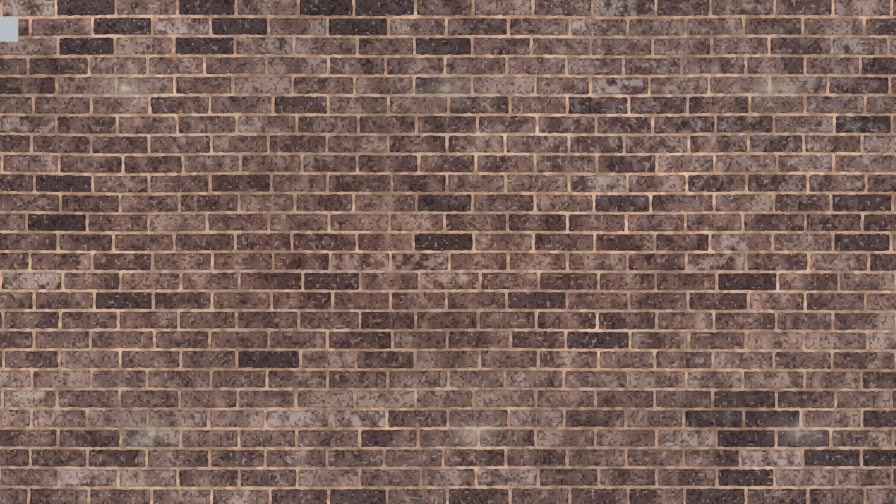
A Shadertoy shader for this texture:

```glsl
// Weathered brown brick wall in running bond with thin tan mortar joints.
// Each brick is a rounded box with its own hashed tone; layered value noise
// adds flashing, pits, flecks and broad staining. Lengths are canvas heights.

const vec2 BRICK = vec2(0.1181, 0.0389);   // pitch: about 15 across, 25.7 down
const float JOINT = 0.0062;                // mortar width
const float ROW_SHIFT = 0.0051;            // part of the top course cut off

const vec3 SOOT = vec3(0.25, 0.205, 0.215);
const vec3 DARK = vec3(0.325, 0.255, 0.25);
const vec3 BROWN = vec3(0.45, 0.36, 0.335);
const vec3 PALE = vec3(0.61, 0.515, 0.475);
const vec3 ASH = vec3(0.70, 0.64, 0.61);
const vec3 MORTAR_LOW = vec3(0.59, 0.465, 0.39);
const vec3 MORTAR_HIGH = vec3(0.76, 0.625, 0.54);

float hash(vec2 p) {
    vec3 q = fract(p.xyx * 0.1031);
    q += dot(q, q.yzx + 33.33);
    return fract((q.x + q.y) * q.z);
}

float noise(vec2 p) {
    vec2 i = floor(p), f = fract(p);
    f = f * f * (3.0 - 2.0 * f);
    float low = mix(hash(i), hash(i + vec2(1, 0)), f.x);
    float high = mix(hash(i + vec2(0, 1)), hash(i + vec2(1, 1)), f.x);
    return mix(low, high, f.y);
}

float fbm(vec2 p) {
    float sum = 0.0, gain = 0.5;
    for (int i = 0; i < 4; i++) {
        sum += gain * noise(p);
        p = p * 2.03 + 17.3;
        gain *= 0.5;
    }
    return sum / 0.9375;
}

float roundedBox(vec2 p, vec2 halfSize, float radius) {
    vec2 d = abs(p) - halfSize + radius;
    return length(max(d, 0.0)) + min(max(d.x, d.y), 0.0) - radius;
}

float blob(vec2 p, vec2 center, vec2 size) {
    vec2 d = (p - center) / size;
    return exp(-dot(d, d));
}

// Fired clay: tone per brick, streaked ends and blotches
vec3 brickColor(vec2 id, vec2 center, float along, vec2 p, float aspect) {
    float tone = hash(id + 3.7);
    float flash = noise(vec2(along * 3.4 + tone * 40.0, id.y * 7.0 + id.x));
    float blotch = fbm(p * 60.0 + tone * 20.0);
    float band = blob(p, vec2(aspect * 0.45, 0.79), vec2(1.1, 0.07));
    float light = 0.38 * tone + 0.45 * flash + 0.8 * (blotch - 0.5) + 0.2 * band;
    vec3 color = mix(DARK, BROWN, smoothstep(0.08, 0.45, light));
    color = mix(color, PALE, smoothstep(0.42, 0.85, light));

    // Over-burnt bricks gather near the top left and lower right
    float burnt = 0.04 + 0.65 * blob(center, vec2(0.55, 0.03), vec2(0.4, 0.06))
                + 0.6 * blob(center, vec2(aspect - 0.08, 0.87), vec2(0.3, 0.11));
    float soot = step(hash(id + 19.1), burnt) * (0.55 + 0.35 * flash);
    color = mix(color, SOOT, soot);
    float chalky = step(0.93, hash(id + 41.3)) * smoothstep(0.3, 0.65, blotch);
    color = mix(color, ASH, 0.55 * chalky * (1.0 - soot));

    // Warmer clay in the middle courses, grey bloom at the upper right
    color *= mix(vec3(1), vec3(0.98, 0.92, 0.89), blob(p, vec2(0.8, 0.52), vec2(0.9, 0.2)));
    float bloom = blob(p, vec2(aspect * 0.85, 0.22), vec2(0.55, 0.25));
    color = mix(color, vec3(0.54, 0.51, 0.52), 0.5 * bloom * smoothstep(0.45, 0.75, blotch));

    // Dark pits and pale mineral flecks
    color *= 1.0 - 0.32 * smoothstep(0.5, 0.95, noise(p * 210.0));
    return mix(color, ASH, 0.5 * smoothstep(0.7, 1.0, noise(p * 170.0 + 91.0)));
}

// Two rows of three chalky star-shaped stains
float starStains(vec2 p, float aspect) {
    float sum = 0.0;
    for (int i = 0; i < 6; i++) {
        float row = float(i / 3), column = float(i % 3);
        vec2 c = vec2(aspect * (0.139 + 0.36 * column) + 0.055 * row, 0.175 + 0.682 * row);
        sum += 0.55 * blob(p, c, vec2(0.055, 0.022)) + 0.5 * blob(p, c, vec2(0.007))
             + 0.3 * blob(p, c, vec2(0.003, 0.03));
    }
    return min(sum, 0.9);
}

void mainImage(out vec4 fragColor, in vec2 fragCoord) {
    float pixel = 1.0 / iResolution.y;
    float aspect = iResolution.x * pixel;
    vec2 p = vec2(fragCoord.x, iResolution.y - fragCoord.y) * pixel;   // y runs down

    // Running bond with slightly uneven courses and joints
    vec2 grid = (p + vec2(0.0, ROW_SHIFT)) / BRICK;
    grid.y += 0.09 * (noise(p * vec2(4.0, 3.0)) - 0.5);
    float row = floor(grid.y);
    float bond = 0.53 * mod(row, 2.0) + 0.1 * (hash(vec2(row, 5.0)) - 0.5);
    grid.x -= bond;
    grid.x += 0.1 * (noise(vec2(grid.x, row * 3.0)) - 0.5);
    vec2 id = floor(grid), cell = fract(grid);
    vec2 center = (id + 0.5 + vec2(bond, 0.0)) * BRICK;

    // Brick outline with ragged arrises
    float edge = roundedBox((cell - 0.5) * BRICK, 0.5 * (BRICK - JOINT), 0.003);
    edge += 0.002 * (noise(p * 130.0) - 0.5);
    float brick = 1.0 - smoothstep(-0.75 * pixel, 0.75 * pixel, edge);

    vec3 clay = brickColor(id, center, cell.x, p, aspect);
    clay *= 1.0 - 0.15 * smoothstep(-0.004, 0.0, edge);
    vec3 mortar = mix(MORTAR_LOW, MORTAR_HIGH, smoothstep(0.25, 0.75, fbm(p * 70.0)));
    mortar *= 0.9 + 0.18 * noise(p * 12.0);
    vec3 color = mix(mortar, clay, brick);

    // Chalk stains and broad weathering
    color = mix(color, vec3(0.72, 0.68, 0.62), starStains(p, aspect) * (0.5 + 0.5 * noise(p * 120.0)));
    color *= 0.84 + 0.38 * fbm(p * vec2(3.5, 6.0) + 4.0);

    // Small pale plate at the upper left border
    float plate = roundedBox(p - vec2(0.012, 0.058), vec2(0.024, 0.025), 0.003);
    color = mix(color, vec3(0.72, 0.74, 0.76), 1.0 - smoothstep(-pixel, pixel, plate));
    fragColor = vec4(color, 1.0);
}
```
